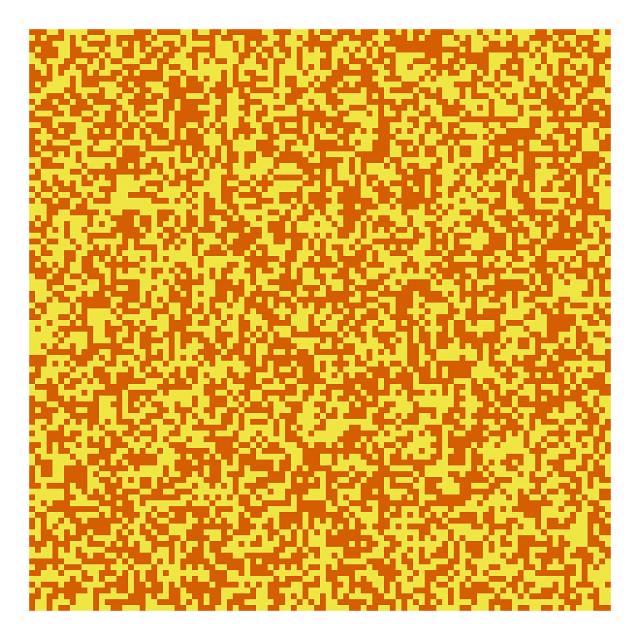
This texture is drawn by a WebGL 1 fragment shader. Its source:

```glsl
precision highp float;
// A square board of small cells, each randomly yellow or orange, on white.
// A hash colours every cell; box-filtered cell edges keep the borders smooth,
// and a slight unsharp mask makes the edges between the two colours crisp.

#define CELLS 100.0
#define MARGIN 0.0456
#define YELLOW_SHARE 0.48
#define EDGE_CRISPNESS 0.25
#define HALO_WIDTH 0.65
#define SEED 17.0
#define YELLOW vec3(0.943, 0.900, 0.262)
#define ORANGE vec3(0.836, 0.370, 0.002)
#define PAPER vec3(1.0)

uniform vec2 u_resolution;

float hash(vec2 cell) {
  vec3 p = fract(vec3(cell.xyx + SEED) * vec3(0.1031, 0.1030, 0.0973));
  p += dot(p, p.yzx + 33.33);
  return fract((p.x + p.y) * p.z);
}

// 1 for a yellow cell, 0 for an orange one; the rim cells extend outwards
float isYellow(vec2 cell) {
  return step(hash(clamp(cell, 0.0, CELLS - 1.0)), YELLOW_SHARE);
}

// Share of yellow within a box of the given width, in cells (at most 1)
float yellowCoverage(vec2 p, float width) {
  vec2 corner = floor(p + 0.5);
  vec2 t = clamp((p - corner) / width + 0.5, 0.0, 1.0);
  float below = mix(isYellow(corner - 1.0), isYellow(corner - vec2(0.0, 1.0)), t.x);
  float above = mix(isYellow(corner - vec2(1.0, 0.0)), isYellow(corner), t.x);
  return mix(below, above, t.y);
}

void main() {
  // Board coordinates, counted in cells from its lower left corner
  float side = min(u_resolution.x, u_resolution.y);
  vec2 uv = (gl_FragCoord.xy - 0.5 * u_resolution) / side + 0.5;
  float cellsPerUnit = CELLS / (1.0 - 2.0 * MARGIN);
  vec2 p = (uv - MARGIN) * cellsPerUnit;
  float pixel = min(cellsPerUnit / side, 1.0);

  // Two-colour cells with sharpened edges
  float yellow = yellowCoverage(p, pixel);
  float halo = yellowCoverage(p, max(HALO_WIDTH, pixel));
  yellow += EDGE_CRISPNESS * (yellow - halo);
  vec3 cells = mix(ORANGE, YELLOW, yellow);

  // White margin around the board
  vec2 inset = 0.5 * CELLS - abs(p - 0.5 * CELLS);
  vec2 inside = clamp(inset / pixel + 0.5, 0.0, 1.0);
  vec3 color = mix(PAPER, cells, inside.x * inside.y);
  gl_FragColor = vec4(clamp(color, 0.0, 1.0), 1.0);
}
```
